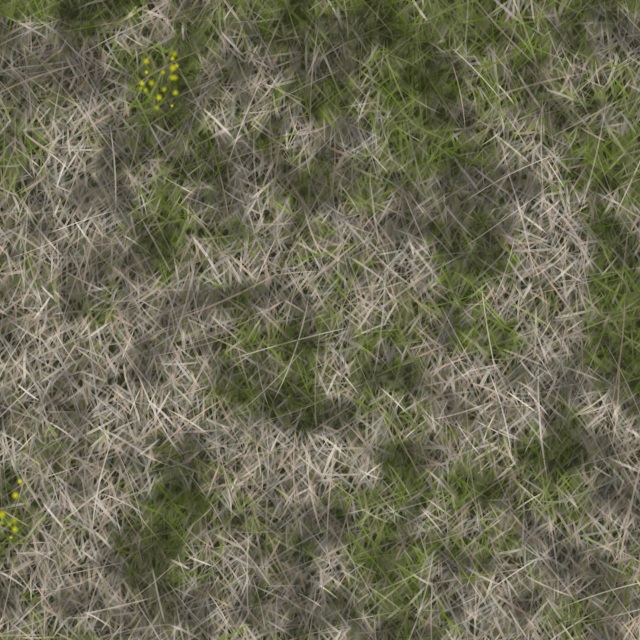
Write a Shadertoy shader that draws this texture.

```glsl
const int FINE_LAYERS = 11;
const int LONG_LAYERS = 3;
const float FINE_CELLS = 25.0;
const float LONG_CELLS = 7.5;
const float CELL_STRETCH = 2.6;
const float FINE_WIDTH = 0.0016;
const float LONG_WIDTH = 0.0012;
const float EDGE_SOFTNESS = 0.0013;
const float MAIN_ANGLE = 1.25;
const float ANGLE_SPREAD = 2.5;
const int FLOWERS = 18;

const vec3 SHADOW = vec3(0.17, 0.18, 0.11);
const vec3 MOSS = vec3(0.35, 0.36, 0.25);
const vec3 PALE_STRAW = vec3(0.75, 0.715, 0.67);
const vec3 TAN_STRAW = vec3(0.67, 0.585, 0.51);
const vec3 GREY_STRAW = vec3(0.57, 0.56, 0.535);
const vec3 OLIVE = vec3(0.53, 0.54, 0.38);
const vec3 FRESH_GREEN = vec3(0.41, 0.50, 0.17);
const vec3 YELLOW = vec3(0.80, 0.80, 0.14);
const vec2 UPPER_CLUMP = vec2(0.25, 0.875);
const vec2 LEFT_CLUMP = vec2(0.0, 0.21);

vec4 hash4(vec3 p) {
    vec4 q = fract(p.xyzx * vec4(0.1031, 0.1030, 0.0973, 0.1099));
    q += dot(q, q.wzxy + 33.33);
    return fract((q.xxyz + q.yzzw) * q.zywx);
}

float noise(vec2 p) {
    vec2 i = floor(p), f = fract(p);
    f = f * f * (3.0 - 2.0 * f);
    float a = hash4(vec3(i, 5.0)).x;
    float b = hash4(vec3(i + vec2(1, 0), 5.0)).x;
    float c = hash4(vec3(i + vec2(0, 1), 5.0)).x;
    float d = hash4(vec3(i + 1.0, 5.0)).x;
    return mix(mix(a, b, f.x), mix(c, d, f.x), f.y);
}

float fbm(vec2 p) {
    float sum = 0.0, amp = 0.57;
    for (int i = 0; i < 3; i++) {
        sum += amp * noise(p);
        p = mat2(1.6, 1.2, -1.2, 1.6) * p + 17.3;
        amp *= 0.5;
    }
    return sum;
}

vec3 bladeColor(vec4 rnd, float greenness) {
    vec3 straw = mix(PALE_STRAW, TAN_STRAW, smoothstep(0.25, 0.6, rnd.x));
    straw = mix(straw, GREY_STRAW, smoothstep(0.65, 0.85, rnd.x));
    vec3 leaf = mix(OLIVE, FRESH_GREEN, smoothstep(0.3, 0.8, rnd.x));
    float isGreen = smoothstep(-0.08, 0.08, greenness - rnd.y);
    return mix(straw, leaf, isGreen) * mix(0.78, 1.12, rnd.z);
}

// One layer of curved, tapering blades; its cells are long along the blades
void paintBlades(inout vec3 col, vec2 p, float cells, float width, float seed,
                 float light, float greenness) {
    float angle = MAIN_ANGLE + (fract(seed * 0.618) - 0.5) * ANGLE_SPREAD;
    float c = cos(angle), s = sin(angle);
    vec2 q = mat2(c, -s, s, c) * p;
    vec2 grid = cells * vec2(1.0, CELL_STRETCH);
    vec2 cell = floor(q * grid);
    for (int j = -1; j <= 1; j++)
    for (int i = -1; i <= 1; i++) {
        vec2 id = cell + vec2(i, j);
        vec4 shape = hash4(vec3(id + 200.0, seed));
        vec2 d = q - (id + shape.xy) / grid;
        float halfLength = mix(0.4, 0.92, shape.w) / cells;
        float t = d.x / halfLength;
        if (abs(t) > 1.0) continue;
        float slope = (shape.z - 0.5) * 0.68;
        float bend = (fract(shape.w * 37.0) - 0.5) * 0.2 * halfLength;
        float across = abs(d.y - slope * d.x - bend * t * t) * inversesqrt(1.0 + slope * slope);
        float w = width * (1.0 - 0.5 * t * t) * mix(0.6, 1.4, fract(shape.z * 53.0));
        if (across > w + EDGE_SOFTNESS) continue;
        float cover = 1.0 - smoothstep(max(w - EDGE_SOFTNESS, 0.0), w + EDGE_SOFTNESS, across);
        cover *= 1.0 - smoothstep(0.5, 1.0, abs(t));
        vec4 rnd = hash4(vec3(id + 290.0, seed + 61.0));
        col = mix(col, bladeColor(rnd, greenness) * light, cover * mix(0.3, 0.85, rnd.w));
    }
}

void paintFlowers(inout vec3 col, vec2 p, vec2 clump, float seed) {
    if (distance(p, clump) > 0.1) return;
    for (int i = 0; i < FLOWERS; i++) {
        vec4 rnd = hash4(vec3(float(i) + 3.0, seed, 7.0));
        vec2 d = p - clump - (rnd.xy - 0.5) * vec2(0.07, 0.1);
        float radius = mix(0.003, 0.007, rnd.z);
        float petal = 1.0 - smoothstep(0.0, radius * 1.3, length(d));
        col = mix(col, YELLOW * mix(0.8, 1.1, rnd.w), 0.9 * petal);
    }
}

void mainImage(out vec4 fragColor, in vec2 fragCoord) {
    vec2 p = fragCoord / iResolution.y;

    // Green patches, denser at the upper right and around the flowers
    vec2 du = p - UPPER_CLUMP, dl = p - LEFT_CLUMP;
    float clumps = exp(-450.0 * dot(du, du)) + exp(-450.0 * dot(dl, dl));
    float corner = smoothstep(1.1, 1.8, p.x + p.y);
    float patches = 0.55 * fbm(p * 8.0 + 3.0) + 0.45 * fbm(p * 19.0 + 57.0);
    float greenness = smoothstep(0.37, 0.79, patches + 0.14 * corner + 0.25 * clumps);

    // Shaded ground and hollows
    float hollow = fbm(p * 17.0 + 31.0);
    vec3 col = mix(SHADOW, MOSS, smoothstep(0.3, 0.7, noise(p * 80.0)));
    float shade = mix(0.66, 1.1, smoothstep(0.27, 0.6, hollow)) * (1.0 - 0.14 * greenness);

    // Matted blades from deep to high, then long loose stalks
    for (int i = 0; i < FINE_LAYERS; i++) {
        float height = float(i) / float(FINE_LAYERS - 1);
        float light = mix(0.56, 1.09, height) * shade;
        paintBlades(col, p, FINE_CELLS + 5.0 * sin(float(i) * 2.4), FINE_WIDTH,
                    float(i) + 11.0, light, greenness);
    }
    for (int i = 0; i < LONG_LAYERS; i++)
        paintBlades(col, p, LONG_CELLS + float(i) * 0.6, LONG_WIDTH,
                    float(i) + 43.0, mix(1.0, shade, 0.5), greenness * 0.8);

    paintFlowers(col, p, UPPER_CLUMP, 1.0);
    paintFlowers(col, p, LEFT_CLUMP, 2.0);
    fragColor = vec4(clamp(col, 0.0, 1.0), 1.0);
}
```
